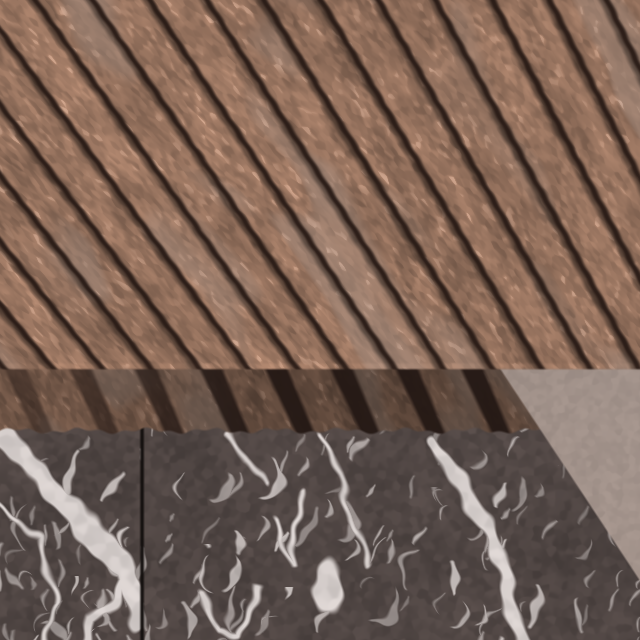
A Shadertoy shader for this texture:

```glsl
// Fanned timber slats above a shadowed slatted fascia, dark veined marble and a pale wall.
// Slats repeat in a sheared coordinate, cellular noise mottles the surfaces,
// and the marble combines warped polylines with strokes scattered over a grid.

vec2 hash2(vec2 p) {
    return fract(sin(vec2(dot(p, vec2(127.1, 311.7)), dot(p, vec2(269.5, 183.3)))) * 43758.55);
}

mat2 rotation(float a) {
    return mat2(cos(a), -sin(a), sin(a), cos(a));
}

float fill(float d, float soft) {
    return 1.0 - smoothstep(-soft, soft, d);
}

// Cellular noise: cell values blended by distance, giving soft blotches.
float blotches(vec2 p) {
    vec2 cell = floor(p), f = fract(p);
    float sum = 0.0, total = 0.0;
    for (int j = -1; j <= 1; j++)
    for (int i = -1; i <= 1; i++) {
        vec2 o = vec2(i, j), h = hash2(cell + o);
        vec2 r = o + h - f;
        float weight = exp(-6.0 * dot(r, r));
        sum += weight * hash2(cell + o + 41.0).x;
        total += weight;
    }
    return sum / total;
}

vec2 sineWarp(vec2 p) {
    return vec2(sin(p.y * 61.0 + 2.0 * sin(p.x * 37.0)), sin(p.x * 73.0 + p.y * 29.0))
         + 0.5 * vec2(sin(p.y * 147.0 + p.x * 83.0), sin(p.x * 161.0 - p.y * 70.0));
}

float segment(vec2 p, vec2 a, vec2 b) {
    vec2 q = p - a, e = b - a;
    return length(q - e * clamp(dot(q, e) / dot(e, e), 0.0, 1.0));
}

float vein(vec2 p, vec2 a, vec2 b, vec2 c, vec2 d, float width) {
    return min(segment(p, a, b), min(segment(p, b, c), segment(p, c, d))) - width;
}

// Short curved strokes, one per grid cell; density is the share of cells used.
float strokes(vec2 p, float scale, float density, float soft) {
    vec2 g = p * scale, cell = floor(g);
    float ink = 0.0;
    for (int j = -1; j <= 1; j++)
    for (int i = -1; i <= 1; i++) {
        vec2 id = cell + vec2(i, j), h = hash2(id), k = hash2(id + 17.0);
        vec2 q = rotation((k.x - 0.4) * 1.7) * (g - id - 0.2 - 0.6 * h);
        q.x += (k.y - 0.5) * 3.0 * q.y * q.y;
        float size = 0.2 + 0.35 * h.y;
        float width = 0.09 * (0.5 + k.y) * (1.0 - 0.6 * smoothstep(0.0, size, abs(q.y)));
        float d = length(vec2(q.x, max(abs(q.y) - size, 0.0))) - width;
        ink = max(ink, fill(d / scale, soft) * step(k.x, density) * (0.45 + 0.5 * h.x));
    }
    return ink;
}

vec3 timber(vec2 q, float tone) {
    float fine = blotches(q * vec2(150.0, 90.0));
    float mid = blotches(q * vec2(55.0, 28.0) + 9.0);
    float broad = blotches(q * vec2(16.0, 8.0) + 3.0);
    vec3 color = vec3(0.59, 0.45, 0.37) * (0.74 + 0.22 * fine + 0.2 * mid + 0.1 * tone);
    color = mix(color, vec3(0.62, 0.53, 0.48), 0.55 * smoothstep(0.55, 0.95, broad));
    return color + 0.13 * smoothstep(0.8, 1.0, fine) * mid;
}

vec3 slats(vec2 p, float soft) {
    float t = (1.0 - p.y) / 0.573;
    float pitch = mix(0.0893, 0.0763, t);
    float u = (p.x - mix(0.055, 0.462, t)) / pitch;
    float d = (fract(u + 0.5) - 0.5) * pitch + 0.0007 * sin(p.y * 190.0 + floor(u + 0.5) * 5.0);
    vec3 color = timber(vec2(u * 0.08, p.y), hash2(vec2(floor(u), 4.0)).x);
    color *= 1.0 - 0.38 * fill(abs(d + 0.003) - 0.009, 0.005);
    color = mix(color, vec3(0.16, 0.105, 0.085), 0.92 * fill(abs(d) - 0.0045, soft + 0.0022));
    return color * (1.0 + 0.07 * fill(abs(p.y - 0.428) - 0.004, 0.003));
}

vec3 fascia(vec2 p, float soft) {
    float pitch = 0.102, drop = 0.423 - p.y;
    float x = p.x - 0.024 - 0.45 * drop;
    float d = abs(fract(x / pitch + 0.5) - 0.5) * pitch - 0.0175 + 0.03 * drop;
    vec3 color = timber(vec2(x, p.y), 0.3) * mix(0.78, 0.62, smoothstep(0.0, 0.6, p.x));
    float depth = mix(0.45, 0.95, smoothstep(0.0, 0.45, p.x));
    return mix(color, vec3(0.14, 0.095, 0.08), depth * fill(d, soft + 0.003));
}

vec3 marble(vec2 p, float soft) {
    float seam = 0.222;
    vec2 w = p + 0.004 * sineWarp(p);
    float left = fill(p.x - seam, soft), low = 1.0 - smoothstep(0.06, 0.3, p.y);
    float ink = strokes(w, 15.0, mix(0.3, 0.65, low) + 0.3 * left, soft + 0.001);
    ink = max(ink, 0.8 * strokes(w + 0.37, 29.0, 0.28 + 0.4 * left * low, soft + 0.001));
    // Broad veins on the left panel, finer ones on the right.
    float a = vein(w, vec2(-0.01, 0.335), vec2(0.095, 0.22), vec2(0.2, 0.105), vec2(0.218, 0.03), 0.017);
    a = min(a, vein(w, vec2(0.0, 0.21), vec2(0.06, 0.16), vec2(0.09, 0.06), vec2(0.07, -0.01), 0.004));
    a = min(a, vein(w, vec2(0.2, 0.1), vec2(0.17, 0.05), vec2(0.14, 0.03), vec2(0.13, -0.01), 0.007));
    float b = vein(w, vec2(0.675, 0.31), vec2(0.735, 0.22), vec2(0.778, 0.14), vec2(0.815, -0.01), 0.010);
    b = min(b, vein(w, vec2(0.5, 0.325), vec2(0.53, 0.26), vec2(0.55, 0.19), vec2(0.58, 0.12), 0.004));
    b = min(b, vein(w, vec2(0.36, 0.32), vec2(0.385, 0.275), vec2(0.4, 0.26), vec2(0.42, 0.245), 0.004));
    b = min(b, vein(w, vec2(0.315, 0.075), vec2(0.345, 0.015), vec2(0.375, 0.01), vec2(0.405, 0.085), 0.005));
    b = min(b, vein(w, vec2(0.43, 0.185), vec2(0.455, 0.115), vec2(0.46, 0.16), vec2(0.47, 0.23), 0.004));
    b = min(b, (length((w - vec2(0.512, 0.085)) / vec2(0.024, 0.04)) - 1.0) * 0.024);
    ink = max(ink, mix(fill(b, soft + 0.002), fill(a, soft + 0.002), left));
    vec3 stone = vec3(0.32, 0.28, 0.27) * (0.82 + 0.2 * blotches(p * 90.0) + 0.12 * blotches(p * 14.0));
    vec3 color = mix(stone, vec3(0.85, 0.82, 0.81) * (0.92 + 0.12 * blotches(p * 60.0)), ink);
    return mix(color, vec3(0.07, 0.055, 0.05), 0.95 * fill(abs(p.x - seam) - 0.0028, soft + 0.001));
}

void mainImage(out vec4 fragColor, in vec2 fragCoord) {
    vec2 p = fragCoord / iResolution.xy;
    float soft = 1.0 / iResolution.y;
    float lip = 0.327 + 0.003 * sin(p.x * 62.0) + 0.002 * sin(p.x * 171.0);
    vec3 color = mix(marble(p, soft), fascia(p, soft), fill(lip - p.y, soft + 0.001));
    vec3 wall = vec3(0.62, 0.56, 0.53) * (0.95 + 0.08 * blotches(p * 110.0) + 0.05 * (p.x - p.y));
    color = mix(color, wall, fill(0.782 + 0.66 * (0.423 - p.y) - p.x, soft + 0.001));
    color = mix(color, slats(p, soft), fill(0.423 - p.y, soft + 0.001));
    fragColor = vec4(color, 1.0);
}
```
